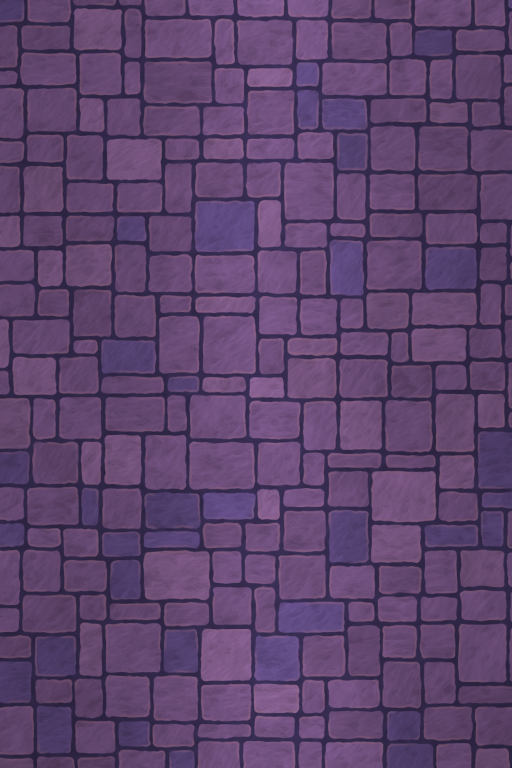
Give the GLSL for this texture, as a Shadertoy shader.

```glsl
const vec2 CELL = vec2(0.058, 0.050);      // mean stone size, in canvas heights
const float JOINT_JITTER = 0.64;           // spread of the joints inside a cell
const float HALF_GAP = 0.0024;
const float CORNER = 0.0055;
const float EDGE_WOBBLE = 0.0022;
const float SOFTNESS = 0.0011;
const vec2 MARK_SCALE = vec2(75.0, 170.0);
const float SLATE_SHARE = 0.13;
const float PALE_SHARE = 0.10;
const vec3 MORTAR = vec3(0.195, 0.160, 0.290);
const vec3 STONE = vec3(0.405, 0.290, 0.455);
const vec3 SLATE = vec3(0.335, 0.262, 0.455);
const vec3 PALE = vec3(0.450, 0.322, 0.485);
const vec3 RIM = vec3(0.570, 0.390, 0.480);

float hash(vec2 p) {
    vec3 q = fract(p.xyx * vec3(0.1031, 0.1030, 0.0973));
    q += dot(q, q.yzx + 33.33);
    return fract((q.x + q.y) * q.z);
}

float noise(vec2 p) {
    vec2 i = floor(p), f = fract(p);
    f = f * f * (3.0 - 2.0 * f);
    return mix(mix(hash(i), hash(i + vec2(1, 0)), f.x),
               mix(hash(i + vec2(0, 1)), hash(i + vec2(1, 1)), f.x), f.y);
}

float fbm(vec2 p) {
    float sum = 0.0, gain = 0.55;
    for (int k = 0; k < 3; k++) {
        sum += gain * noise(p);
        p = p * 2.03 + 17.3;
        gain *= 0.5;
    }
    return sum;
}

// Position of the joint that crosses a cell
float joint(vec2 c) {
    return 0.5 + JOINT_JITTER * (hash(c + 61.0) - 0.5);
}

// Cells alternate between upright and level joints
bool isUpright(vec2 c) {
    return mod(c.x + c.y, 2.0) < 0.5;
}

// Each stone surrounds one lattice corner
vec2 stoneCorner(vec2 p) {
    vec2 c = floor(p), f = p - c;
    vec2 s;
    if (isUpright(c)) {
        s.x = step(joint(c), f.x);
        s.y = step(joint(c + vec2(2.0 * s.x - 1.0, 0)), f.y);
    } else {
        s.y = step(joint(c), f.y);
        s.x = step(joint(c + vec2(0, 2.0 * s.y - 1.0)), f.x);
    }
    return c + s;
}

// Lower left (xy) and upper right (zw) bounds of a stone
vec4 stoneBounds(vec2 k) {
    float ne = joint(k), sw = joint(k - 1.0);
    float nw = joint(k - vec2(1, 0)), se = joint(k - vec2(0, 1));
    vec4 b = isUpright(k) ? vec4(sw, se, ne, nw) : vec4(nw, sw, se, ne);
    return b + vec4(k - 1.0, k);
}

float roundedBox(vec2 p, vec2 halfSize, float r) {
    vec2 q = abs(p) - halfSize + r;
    return length(max(q, 0.0)) + min(max(q.x, q.y), 0.0) - r;
}

vec3 stoneColour(vec2 k) {
    float kind = hash(k + 7.7);
    vec3 c = kind < SLATE_SHARE ? SLATE : kind > 1.0 - PALE_SHARE ? PALE : STONE;
    return c * (0.94 + 0.12 * hash(k + 23.0));
}

// Chiselled relief: dark scratches and embossed light
float relief(vec2 p, vec2 k) {
    float a = 0.5 + 1.1 * (hash(k + 3.0) - 0.5);
    vec2 q = mat2(cos(a), -sin(a), sin(a), cos(a)) * p * MARK_SCALE.x;
    q.y *= MARK_SCALE.y / MARK_SCALE.x;
    q += 40.0 * hash(k + 11.0);
    float n = fbm(q);
    float emboss = n - fbm(q + vec2(0.25, -0.45));
    float scratch = smoothstep(0.58, 0.72, n);
    float blotch = noise(p * 48.0 + k * 5.0) - 0.5;
    return 1.02 + 0.20 * emboss - 0.11 * scratch + 0.10 * blotch;
}

void mainImage(out vec4 fragColor, in vec2 fragCoord) {
    vec2 p = fragCoord / iResolution.y;
    vec2 uv = fragCoord / iResolution.xy;
    float soft = max(SOFTNESS, 0.75 / iResolution.y);

    // Stone shape with worn edges
    vec2 k = stoneCorner(p / CELL);
    vec4 b = stoneBounds(k) * CELL.xyxy;
    vec2 worn = p + EDGE_WOBBLE * (vec2(noise(p * 75.0 + k), noise(p * 75.0 - k + 50.0)) - 0.5);
    float d = roundedBox(worn - 0.5 * (b.xy + b.zw), 0.5 * (b.zw - b.xy) - HALF_GAP, CORNER);
    d += 0.0012 * (noise(p * 190.0) - 0.5);

    // Surface and broken rim highlight
    vec3 stone = stoneColour(k) * relief(p, k);
    float rim = smoothstep(-0.0042, -0.0016, d) * smoothstep(0.25, 0.75, noise(p * 42.0 + k));
    stone = mix(stone, RIM, 0.38 * rim);
    vec3 mortar = MORTAR * (0.92 + 0.16 * noise(p * 90.0));
    vec3 colour = mix(stone, mortar, smoothstep(-soft, soft, d));

    // Bright central band fading to the sides
    float x = uv.x - 0.53;
    float light = 0.93 + 0.17 * exp(-x * x / 0.035) - 0.10 * x * x;
    light += 0.05 * (noise(uv * vec2(3.0, 4.0) + 9.0) - 0.5);
    light -= 0.06 * smoothstep(0.35, 0.0, uv.y) * smoothstep(0.1, 0.5, abs(x));
    fragColor = vec4(colour * light, 1.0);
}
```
